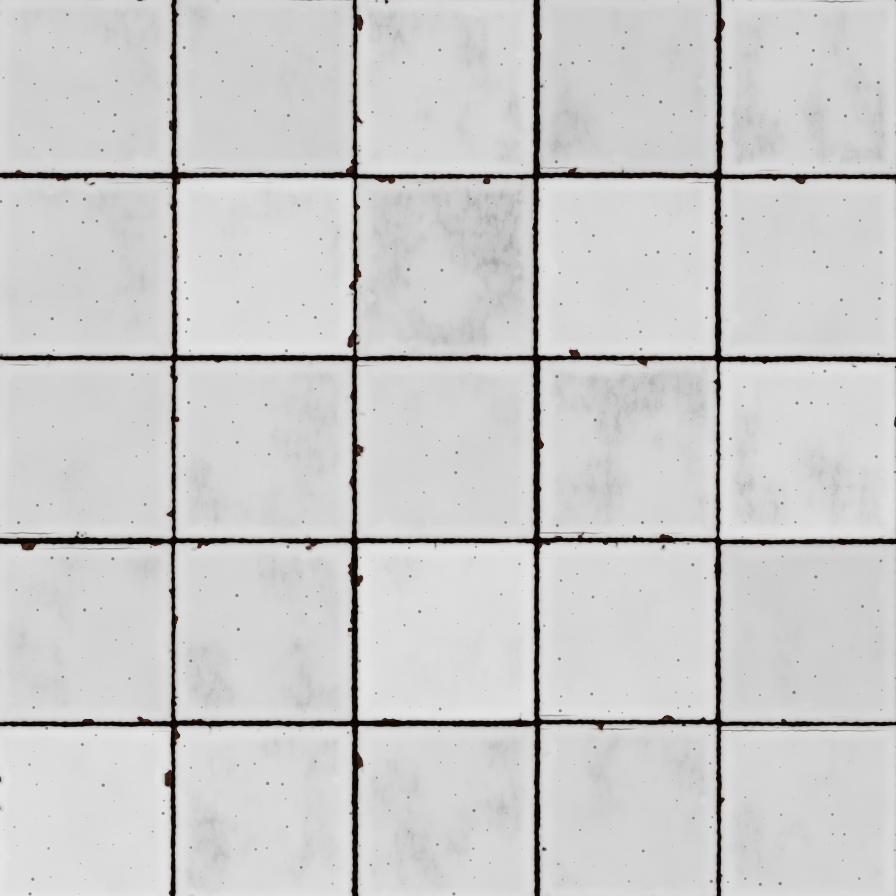
Give the GLSL for this texture, as a WebGL 1 fragment shader.

```glsl
precision highp float;
// Hand-glazed white square tiles, five by five, with thin dark open joints.
// Each tile is a jittered rounded box with a wavering edge; gradient noise
// adds chipped clay rims, grey smudges and grain, and a hashed grid the pinholes.

uniform vec2 u_resolution;

vec2 hash2(vec2 p) {
  vec2 k = vec2(dot(p, vec2(127.1, 311.7)), dot(p, vec2(269.5, 183.3)));
  return fract(sin(k + 1.7) * 43758.55);
}

float corner(vec2 cell, vec2 offset, vec2 f) {
  return dot(hash2(cell + offset) * 2.0 - 1.0, f - offset);
}

// Gradient noise, roughly -0.7 to 0.7
float noise(vec2 p) {
  vec2 i = floor(p), f = fract(p);
  vec2 u = f * f * f * (f * (f * 6.0 - 15.0) + 10.0);
  float low = mix(corner(i, vec2(0.0), f), corner(i, vec2(1.0, 0.0), f), u.x);
  float high = mix(corner(i, vec2(0.0, 1.0), f), corner(i, vec2(1.0), f), u.x);
  return mix(low, high, u.y);
}

float fbm(vec2 p) {
  float sum = 0.0, amp = 1.0;
  for (int i = 0; i < 4; i++) {
    sum += amp * noise(p);
    p = p * 2.03 + 5.3;
    amp *= 0.6;
  }
  return sum;
}

float roundedBox(vec2 p, vec2 halfSize, float radius) {
  vec2 q = abs(p) - halfSize + radius;
  return length(max(q, 0.0)) + min(max(q.x, q.y), 0.0) - radius;
}

// Small dark pits, kept in only a few cells of a fine grid
float pinholes(vec2 p, float blur) {
  vec2 cell = floor(p);
  vec2 rnd = hash2(cell + 31.0);
  float radius = 0.03 + 0.07 * rnd.y * rnd.y;
  float dist = length(fract(p) - 0.25 - 0.5 * hash2(cell + 57.0));
  return step(0.72, rnd.x) * (0.25 + 0.75 * rnd.y)
       * (1.0 - smoothstep(radius - blur, radius + blur, dist));
}

void main() {
  vec2 uv = gl_FragCoord.xy / u_resolution;
  vec2 p = (uv - vec2(0.194, 0.193)) / vec2(0.2025, 0.2035) + 1.0;
  float blur = 3.8 / min(u_resolution.x, u_resolution.y);

  // Tile placement, with its own slice of noise
  vec2 id = floor(p);
  vec2 rnd = hash2(id + 3.0);
  vec2 local = fract(p) - 0.5 - (hash2(id + 19.0) - 0.5) * 0.012;
  vec2 s = p + id * 3.7;

  // Outline of the clay body, and of the glaze where chips have fallen off
  float waver = 0.006 * noise(s * 6.0) + 0.007 * noise(s * 31.0);
  float body = roundedBox(local, vec2(0.488), 0.018) + waver;
  float chip = 0.035 * smoothstep(0.22, 0.55, noise(s * 8.0 + 4.0) + 0.35 * noise(s * 27.0));
  float glazeEdge = body + chip;
  float inner = max(-glazeEdge, 0.0);

  // Tone of the glaze: tile to tile, pooled rim, light from lower left
  float tone = 0.838 + (rnd.x - 0.5) * 0.045;
  tone += 0.022 * (1.0 - uv.x) - 0.022 * uv.y;
  float rim = 1.0 - smoothstep(0.035, 0.10, inner + 0.025 * noise(s * 4.0));
  tone += 0.026 * rim;
  tone += 0.016 * fbm(s * 3.0);

  // Grey smudges, drawn out vertically and broken up by grain
  float patches = smoothstep(-0.05, 0.65, fbm(s * vec2(2.1, 1.5) + 9.0) + 0.35 * (rnd.y - 0.5));
  float grain = fbm(s * vec2(21.0, 12.0));
  float smudge = patches * (0.45 + 0.9 * smoothstep(-0.2, 0.8, grain));
  tone -= 0.085 * smudge * (1.0 - 0.75 * rim) * (0.4 + rnd.y);
  tone += 0.008 * noise(s * 60.0);
  vec3 glaze = vec3(clamp(tone, 0.0, 0.91));

  // Pinholes, shaded rim and broken hairlines beside the level joints
  glaze *= 1.0 - 0.4 * pinholes(s * 11.0, blur * 11.0);
  glaze *= 1.0 - 0.25 * exp(-inner / 0.009);
  float hairline = 1.0 - smoothstep(0.0, 0.003 + blur, abs(abs(local.y) - 0.462 - waver));
  hairline *= smoothstep(0.15, 0.4, noise(vec2(s.x * 2.5, id.y * 5.3 + step(0.0, local.y) * 2.4)));
  glaze = mix(glaze, vec3(0.39, 0.37, 0.35), 0.6 * hairline);

  // Layers: dark joint, bare reddish clay, glaze
  vec3 joint = vec3(0.05, 0.03, 0.02) * (1.0 + 0.8 * noise(s * 18.0));
  vec3 clay = vec3(0.23, 0.13, 0.10) * (1.0 + 0.9 * noise(s * 40.0));
  vec3 color = mix(clay, joint, smoothstep(-blur, blur, body));
  color = mix(glaze, color, smoothstep(-blur, blur, glazeEdge));
  gl_FragColor = vec4(color, 1.0);
}
```
